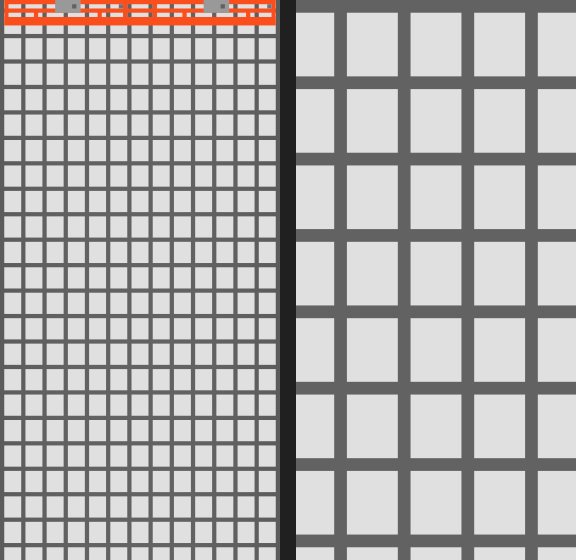
Left, the full canvas; right, a detail of the centre.
Give the GLSL for this pattern, as a WebGL 2 fragment shader.

```glsl
#version 300 es
precision highp float;
// Pale rectangular tiles in a grey lattice under an orange slotted header.
uniform vec2 u_resolution;
out vec4 outColor;

// Coverage of the interval from a to b, softened over one pixel w.
float span(float x, float a, float b, float w) {
    return clamp((min(x - a, b - x)) / w + 0.5, 0.0, 1.0);
}

float box(vec2 p, vec2 lo, vec2 hi, vec2 w) {
    return span(p.x, lo.x, hi.x, w.x) * span(p.y, lo.y, hi.y, w.y);
}

// One-unit bars repeated at the given period.
float bars(float x, float center, float period, float w) {
    float d = mod(x - center + 0.5 * period, period) - 0.5 * period;
    return span(d, -0.5, 0.5, w);
}

void main() {
    // The canvas is 66 by 132 bar widths, with y measured from the top.
    vec2 uv = gl_FragCoord.xy / u_resolution;
    vec2 p = vec2(uv.x, 1.0 - uv.y) * vec2(66.0, 132.0);
    vec2 w = vec2(66.0, 132.0) / u_resolution;

    vec3 tile = vec3(0.878);
    vec3 orange = vec3(0.98, 0.31, 0.11);
    vec3 steel = vec3(0.60);
    vec3 grey = vec3(0.385 - 0.03 * pow(abs(2.0 * uv.x - 1.0), 3.0));

    // Tile lattice: 13 columns, with rows six units apart.
    float upright = bars(p.x, 0.5, 5.0, w.x);
    float rail = bars(p.y, 2.5, 6.0, w.y);
    vec3 lattice = mix(tile, grey, upright);
    vec3 color = mix(lattice, grey, rail);

    // Header motif repeats every 35 units.
    vec2 q = vec2(mod(p.x - 1.5, 35.0) - 0.5, p.y);
    float slots = span(q.x, 0.0, 27.0, w.x) + span(q.x, 28.0, 34.0, w.x);
    float upper = span(q.y, 1.0, 2.0, w.y);
    float lower = span(q.y, 3.0, 4.0, w.y);
    float posts = bars(q.x, 6.5, 15.0, w.x) * span(q.x, 5.0, 23.0, w.x);
    float opening = slots * (upper + lower * (1.0 - posts));
    vec3 header = mix(orange, lattice, opening);

    // Slot end, steel block and its dark square.
    header = mix(header, vec3(0.45), box(q, vec2(26.0, 1.0), vec2(27.0, 2.0), w));
    header = mix(header, steel, box(q, vec2(11.0, -1.0), vec2(17.0, 3.0), w));
    header = mix(header, grey, box(q, vec2(15.0, 1.0), vec2(16.0, 2.0), w));

    // The header sits between the outer uprights.
    color = mix(color, header, box(p, vec2(1.0, -1.0), vec2(65.0, 6.0), w));
    outColor = vec4(color, 1.0);
}
```
